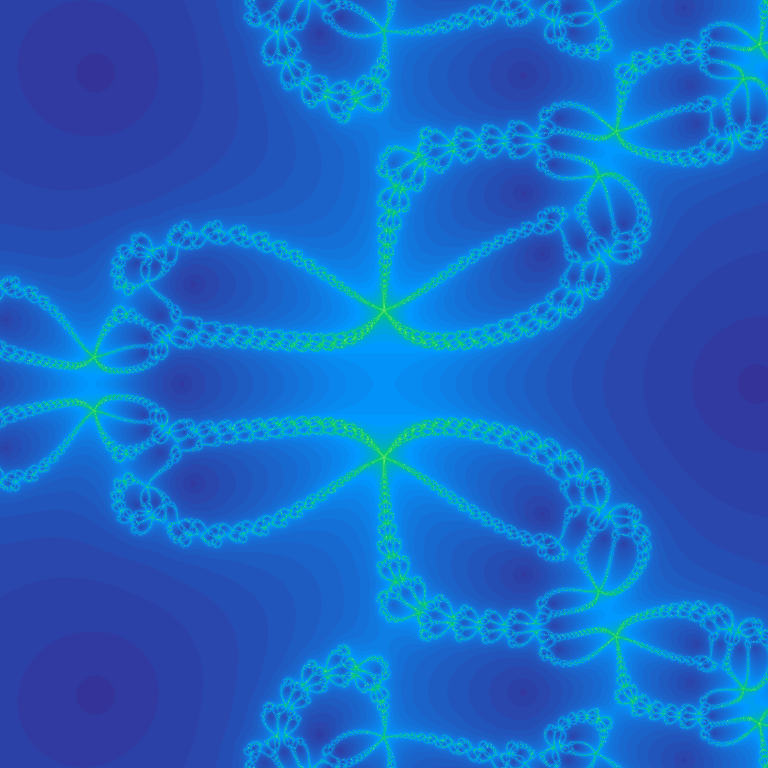
Give the GLSL for this background, as a three.js fragment shader.

```glsl
// Newton fractal of a quintic polynomial, shaded by convergence speed from deep blue to green.
varying vec2 vUv;

const int MAX_STEPS = 60;
const float TOLERANCE = 0.05;      // step length that counts as converged
const float FAR_RADIUS = 100.0;    // beyond this the leading term dominates
const float SHADE_PER_STEP = 0.01;
const float SAMPLE_SPACING = 1.0 / 1024.0;

// Critical points of the polynomial lie at +-i * INNER and +-i * OUTER.
const float INNER = 0.1914;
const float OUTER = 0.9206;
const float CONSTANT_TERM = -2.326;

vec2 complexMul(vec2 a, vec2 b) {
  return vec2(a.x * b.x - a.y * b.y, a.x * b.y + a.y * b.x);
}

vec2 complexDiv(vec2 a, vec2 b) {
  return vec2(dot(a, b), a.y * b.x - a.x * b.y) / max(dot(b, b), 1e-12);
}

// Newton step p / p' for p = z^5 + cubic * z^3 + linear * z + constant.
vec2 newtonStep(vec2 z, float cubic, float linear, float constant) {
  if (dot(z, z) > FAR_RADIUS * FAR_RADIUS) return z / 5.0;
  vec2 z2 = complexMul(z, z);
  vec2 z4 = complexMul(z2, z2);
  vec2 value = complexMul(z, z4 + cubic * z2 + vec2(linear, 0.0)) + vec2(constant, 0.0);
  vec2 slope = 5.0 * z4 + 3.0 * cubic * z2 + vec2(linear, 0.0);
  return complexDiv(value, slope);
}

// Number of steps taken before the iteration settles on a root.
float countSteps(vec2 z) {
  float inner2 = INNER * INNER;
  float outer2 = OUTER * OUTER;
  float cubic = 5.0 / 3.0 * (inner2 + outer2);
  float linear = 5.0 * inner2 * outer2;
  float count = 0.0;
  for (int i = 0; i < MAX_STEPS; i++) {
    vec2 delta = newtonStep(z, cubic, linear, CONSTANT_TERM);
    if (length(delta) < TOLERANCE) break;
    z -= delta;
    count += 1.0;
  }
  return count;
}

// Relief ramp: indigo, sky blue, green, pale yellow.
vec3 reliefColor(float t) {
  vec3 indigo = vec3(0.2, 0.2, 0.6);
  vec3 sky = vec3(0.0, 0.6, 1.0);
  vec3 green = vec3(0.0, 0.8, 0.4);
  vec3 straw = vec3(1.0, 1.0, 0.6);
  vec3 color = mix(indigo, sky, clamp(t / 0.15, 0.0, 1.0));
  color = mix(color, green, clamp((t - 0.15) / 0.1, 0.0, 1.0));
  return mix(color, straw, clamp((t - 0.25) / 0.25, 0.0, 1.0));
}

void main() {
  // Average a 2 x 2 grid of samples to soften the filaments.
  vec3 color = vec3(0.0);
  for (int i = 0; i < 2; i++) {
    for (int j = 0; j < 2; j++) {
      vec2 offset = (vec2(float(i), float(j)) - 0.5) * SAMPLE_SPACING;
      vec2 z = (vUv + offset) * 2.0 - 1.0;
      color += reliefColor(countSteps(z) * SHADE_PER_STEP);
    }
  }
  gl_FragColor = vec4(color / 4.0, 1.0);
}
```
